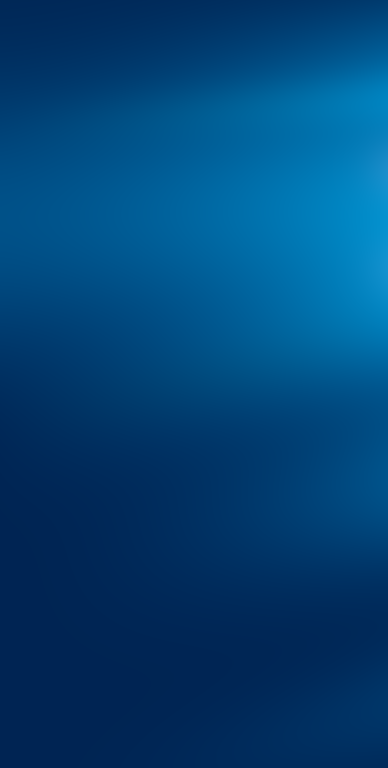
A Shadertoy shader for this background:

```glsl
// Soft blue light beams fanning in from the right over a deep navy field.
#define NAVY vec3(0.0, 0.13, 0.31)
#define AZURE vec3(0.0, 0.57, 0.81)
#define PALE vec3(0.12, 0.02, 0.02)
#define TEAL_SHIFT vec3(0.0, 0.005, -0.03)
#define BLUE_LIFT 0.05
#define AMBIENT 0.025

float bell(float d, float width) {
    float q = d / width;
    return exp(-0.5 * q * q);
}

// Beam entering at height "entry" on the right and sinking by "drop" at the left.
float beam(vec2 p, float entry, float drop, float width) {
    return bell(p.y - entry - drop * (1.0 - p.x), width);
}

// Pale spot resting on the right edge.
float spot(vec2 p, float height) {
    return bell(p.x - 1.03, 0.06) * bell(p.y - height, 0.03);
}

void mainImage(out vec4 fragColor, in vec2 fragCoord) {
    // p.y runs downward from the top edge
    vec2 p = fragCoord / iResolution.xy;
    p.y = 1.0 - p.y;
    float fade = p.x * p.x;

    // Broad main glow
    float light = AMBIENT;
    light += mix(0.40, 0.94, pow(p.x, 1.5)) * beam(p, 0.265, 0.02, 0.127);

    // Upper beams
    float upperStreak = p.x * beam(p, 0.125, 0.04, 0.026);
    light += 0.18 * upperStreak;
    light += 0.22 * fade * beam(p, 0.075, 0.03, 0.06);

    // Slanted beam under the main glow
    float lowerStreak = p.x * beam(p, 0.44, 0.11, 0.035);
    light += 0.36 * p.x * beam(p, 0.425, 0.12, 0.068);

    // Faint lower beams
    light += 0.40 * fade * beam(p, 0.63, 0.10, 0.08);
    light += 0.16 * fade * beam(p, 0.92, 0.15, 0.055);

    // Colour ramp with a slightly richer blue in the midtones
    light = clamp(light, 0.0, 1.0);
    vec3 color = mix(NAVY, AZURE, light);
    color.b += BLUE_LIFT * light * (1.0 - light);
    color += TEAL_SHIFT * (upperStreak + lowerStreak) * (1.0 - fade);
    color += PALE * (spot(p, 0.22) + 0.7 * spot(p, 0.35));

    fragColor = vec4(clamp(color, 0.0, 1.0), 1.0);
}
```
